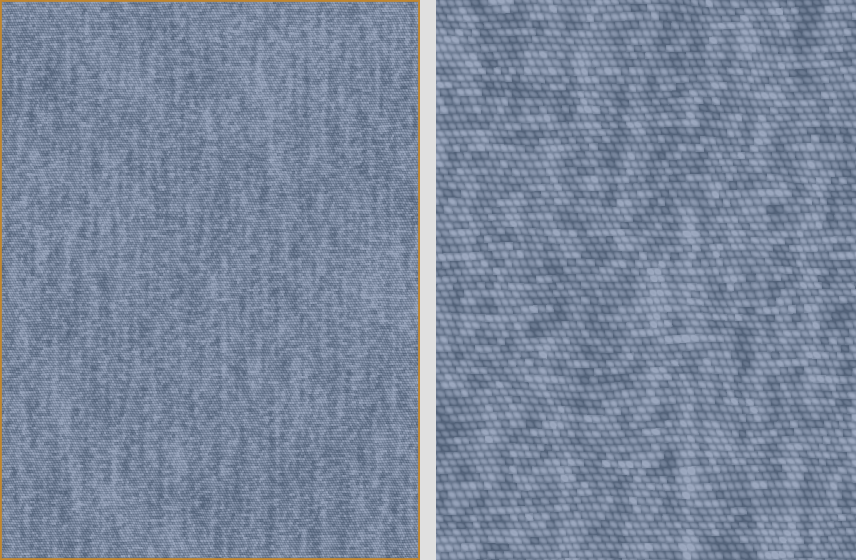
Left, the full canvas; right, a detail of the centre.
Write a Shadertoy shader that draws this texture.

```glsl
// Blue woven cloth with staggered stitches, slubby threads and a thin ochre border.
#define WALES 156.0          // stitches across the width
#define COURSES 164.0        // stitch rows per canvas width
#define STITCH_RELIEF 0.85
#define STITCH_VARIATION 0.62
#define DASH_STRENGTH 0.55
#define SLUB_STRENGTH 0.48
#define CLOUD_STRENGTH 0.22
#define BORDER 0.00443       // border width, in canvas widths
#define DARK_YARN vec3(0.36, 0.42, 0.51)
#define LIGHT_YARN vec3(0.56, 0.61, 0.70)
#define OCHRE vec3(0.76, 0.53, 0.18)

float hash(vec2 p) {
    vec3 q = fract(p.xyx * 0.1031);
    q += dot(q, q.yzx + 33.33);
    return fract((q.x + q.y) * q.z);
}

vec2 gradientAt(vec2 cell) {
    float angle = 6.2832 * hash(cell + 17.0);
    return vec2(cos(angle), sin(angle));
}

float gradientNoise(vec2 p) {
    vec2 i = floor(p), f = fract(p);
    vec2 u = f * f * f * (f * (f * 6.0 - 15.0) + 10.0);
    vec2 e = vec2(1.0, 0.0);
    float low = mix(dot(gradientAt(i), f),
                    dot(gradientAt(i + e), f - e), u.x);
    float high = mix(dot(gradientAt(i + e.yx), f - e.yx),
                     dot(gradientAt(i + e.xx), f - e.xx), u.x);
    return mix(low, high, u.y);
}

// Lightness of the cloth: 0 is dark yarn, 1 is light yarn.
float clothTone(vec2 p) {
    // Threads wander a little from the straight grid.
    vec2 wander = vec2(gradientNoise(p * vec2(30.0, 14.0)),
                       gradientNoise(p * vec2(14.0, 30.0) + 50.0));
    vec2 grid = p * vec2(WALES, COURSES) + 0.6 * wander;

    // Staggered, slightly tilted oval stitches.
    float row = floor(grid.y);
    grid.x += 0.5 * mod(row, 2.0);
    vec2 stitch = fract(grid) - 0.5;
    stitch.y += 0.3 * stitch.x;
    float relief = 1.0 - smoothstep(0.1, 0.7, length(stitch * vec2(0.9, 1.15)));
    float yarn = hash(floor(grid)) - 0.5;

    // Short dashes along the rows, long slubs along the columns, soft clouds.
    float dash = gradientNoise(vec2(grid.x * 0.27, row * 0.63 + 9.0));
    float slub = gradientNoise(p * vec2(72.0, 10.0) + 31.0)
               + 0.6 * gradientNoise(p * vec2(27.0, 4.0) + 73.0);
    float cloud = gradientNoise(p * vec2(4.0, 3.0) + 5.0);

    float tone = 0.58 + STITCH_RELIEF * (relief - 0.53) + STITCH_VARIATION * yarn
               + DASH_STRENGTH * dash + SLUB_STRENGTH * slub + CLOUD_STRENGTH * cloud;
    return clamp(tone, -0.2, 1.25);
}

void mainImage(out vec4 fragColor, in vec2 fragCoord) {
    float pixel = 1.0 / iResolution.x;
    vec2 uv = fragCoord * pixel;
    vec2 size = iResolution.xy * pixel;

    // Four samples per pixel keep the fine weave free of moire.
    float tone = 0.0;
    for (int k = 0; k < 4; k++) {
        vec2 offset = vec2(k % 2, k / 2) * 0.5 - 0.25;
        tone += 0.25 * clothTone(uv + offset * pixel);
    }
    vec3 color = mix(DARK_YARN, LIGHT_YARN, tone);

    // Border with a smooth inner edge.
    vec2 inset = min(uv, size - uv);
    float edge = clamp((BORDER - min(inset.x, inset.y)) / pixel + 0.5, 0.0, 1.0);
    fragColor = vec4(mix(color, OCHRE, edge), 1.0);
}
```
